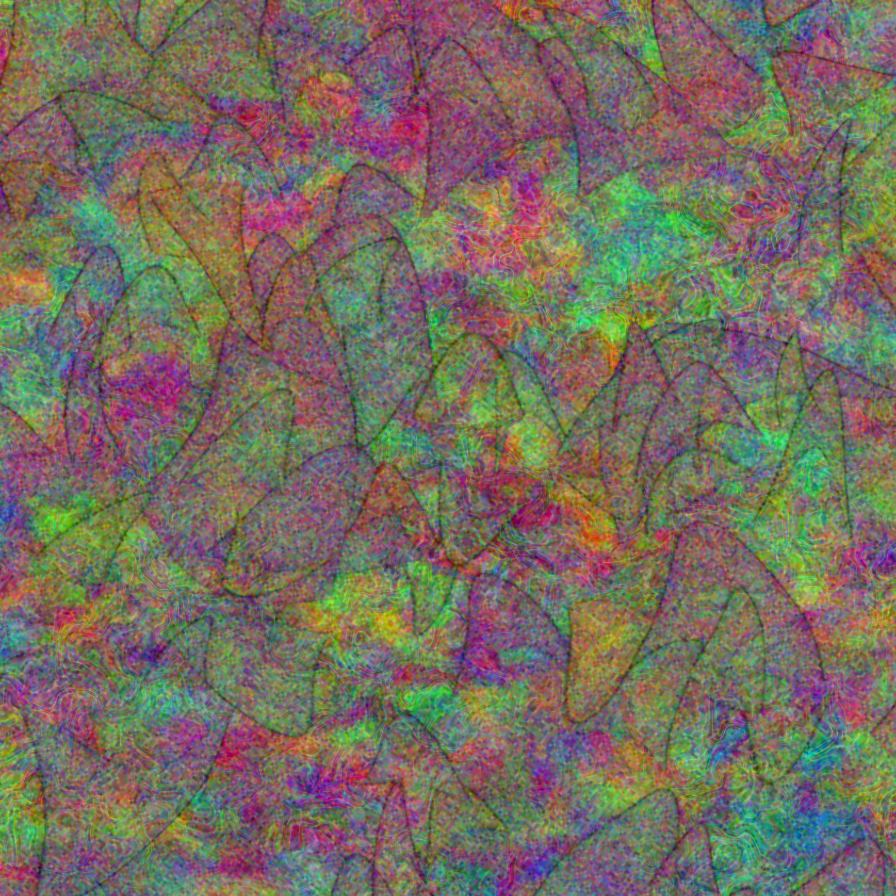
Write a WebGL 2 fragment shader that draws this pattern.

```glsl
#version 300 es
precision highp float;
// Mottled rainbow fibres overlaid with translucent, dark-rimmed fins.
// Colour comes from per-channel value noise: broad patches, warped ridges for
// the fibres and fine grain; the fins are bell curves scattered on jittered grids.

#define BASE_COLOR vec3(0.495, 0.458, 0.4)
#define PATCH_GAIN vec3(0.68, 0.82, 0.56)
#define FIBRE_SCALE 74.0
#define FIBRE_CURL 0.06
#define FIBRE_GAIN 0.21
#define GRAIN_SCALE 310.0
#define GRAIN_GAIN 0.27
#define FIN_LAYERS 3
#define FIN_CELL 0.36
#define FIN_DENSITY 0.62
#define FIN_OPACITY 0.7
#define RIM_WIDTH 0.0022

uniform vec2 u_resolution;
out vec4 fragColor;

// Three random values per lattice point.
vec3 hash3(vec2 cell, int seed) {
    uvec3 v = uvec3(ivec3(ivec2(cell), seed));
    v = v * 1664525u + 1013904223u;
    v.x += v.y * v.z; v.y += v.z * v.x; v.z += v.x * v.y;
    v ^= v >> 16u;
    v.x += v.y * v.z; v.y += v.z * v.x; v.z += v.x * v.y;
    return vec3(v >> 8u) * exp2(-24.0);
}

// Smooth value noise, independent in each channel.
vec3 noise3(vec2 p, int seed) {
    vec2 i = floor(p), f = fract(p);
    f = f * f * f * (f * (f * 6.0 - 15.0) + 10.0);
    vec3 low = mix(hash3(i, seed), hash3(i + vec2(1, 0), seed), f.x);
    vec3 high = mix(hash3(i + vec2(0, 1), seed), hash3(i + vec2(1, 1), seed), f.x);
    return mix(low, high, f.y);
}

// Colour patches, with most of the brightness variation removed.
vec3 patches(vec2 p) {
    vec2 q = p * vec2(0.85, 1.15) + 0.03 * noise3(p * 24.0, 11).xy;
    vec3 tone = 0.4 * noise3(q * 8.0, 1) + 0.4 * noise3(q * 19.0, 2)
              + 0.45 * noise3(q * 40.0, 3) - 0.625;
    return tone - 0.6 * dot(tone, vec3(1.0 / 3.0));
}

vec3 ridges(vec2 p, int seed) {
    vec3 r = 1.0 - abs(2.0 * noise3(p, seed) - 1.0);
    return r * r - 0.5;
}

// Short curled fibres: ridged noise drawn out by a two-scale warp.
vec3 fibres(vec2 p) {
    vec2 w = p + FIBRE_CURL * (noise3(p * 22.0, 4).xy - 0.5)
               + 0.45 * FIBRE_CURL * (noise3(p * 55.0, 5).yz - 0.5);
    return 0.65 * ridges(w * FIBRE_SCALE, 6) + 0.5 * ridges(w * FIBRE_SCALE * 1.9, 7);
}

// Lays one fin over the colour; calm collects how much fibre it hides.
void addFin(inout vec3 color, inout float calm, vec2 q, float cell, vec3 shape, vec3 look) {
    float pixel = 1.0 / u_resolution.y;
    float halfWidth = cell * mix(0.22, 0.6, shape.x);
    float height = cell * mix(0.5, 1.1, shape.y);
    float hollow = mix(-0.25, 0.55, shape.z);
    float angle = (look.x - 0.5) * 1.1 + 3.14159 * step(0.8, look.y);
    q = mat2(cos(angle), sin(angle), -sin(angle), cos(angle)) * q;
    q.x += (look.z - 0.5) * (0.7 * q.y + 1.1 * q.y * q.y / cell);
    q.y += 0.45 * height;

    // Upper and lower bells meet in two cusped tails.
    float t = q.x / halfWidth;
    float body = max(1.0 - t * t, 0.0);
    float bell = height * body * sqrt(body);
    float slope = 3.0 * height * t * sqrt(body) / halfWidth;
    float under = (bell - q.y) / sqrt(1.0 + slope * slope);
    float over = (q.y - hollow * bell) / sqrt(1.0 + hollow * hollow * slope * slope);
    float d = min(under, over);
    float tail = smoothstep(0.0, 0.25, body);
    float inside = smoothstep(-pixel, pixel, d) * tail;

    // Dull tint fading from the crest, richer and darker along a thin rim.
    vec3 hue = 0.085 * cos(6.2832 * (look.y * 3.0 + vec3(0.0, 0.36, 0.68)));
    hue += vec3(0.03, -0.01, -0.015);
    float veil = inside * FIN_OPACITY * mix(0.4, 1.0, exp(-max(under, 0.0) / (0.25 * cell)));
    color = mix(color, BASE_COLOR + hue, veil);
    calm = max(calm, veil);
    float shade = exp(-abs(d) / (0.05 * cell)) * mix(0.2, 1.0, inside) * tail;
    float rim = exp(-d * d / (RIM_WIDTH * RIM_WIDTH)) * tail;
    float strength = under < over ? 1.0 : 0.5;
    color += 0.6 * shade * inside * hue;
    color *= 1.0 - strength * (0.14 * shade + 0.22 * rim);
}

void main() {
    vec2 p = gl_FragCoord.xy / u_resolution.y;
    vec3 color = BASE_COLOR + PATCH_GAIN * patches(p);
    float calm = 0.0;

    // Fins, from large to small, on gently warped grids.
    vec2 bent = p + 0.05 * (noise3(p * 6.0, 8).xy - 0.5);
    float cell = FIN_CELL;
    for (int layer = 0; layer < FIN_LAYERS; layer++) {
        vec2 home = floor(bent / cell);
        for (int k = 0; k < 9; k++) {
            vec2 id = home + vec2(k % 3 - 1, k / 3 - 1);
            vec3 place = hash3(id, 20 + layer);
            if (place.z > FIN_DENSITY) continue;
            vec2 center = (id + mix(vec2(0.1), vec2(0.9), place.xy)) * cell;
            addFin(color, calm, bent - center, cell, hash3(id, 30 + layer), hash3(id, 40 + layer));
        }
        cell *= 0.58;
    }

    // Fibres are vivid in open areas and muted beneath the fins; grain is everywhere.
    float vivid = mix(0.5, 1.6, noise3(p * 11.0, 9).x) * (1.0 - 0.55 * calm);
    color += FIBRE_GAIN * vivid * fibres(p);
    vec2 turned = mat2(0.8, 0.6, -0.6, 0.8) * p;
    color += GRAIN_GAIN * (noise3(turned * GRAIN_SCALE, 10) - 0.5);
    fragColor = vec4(clamp(color, 0.0, 1.0), 1.0);
}
```
